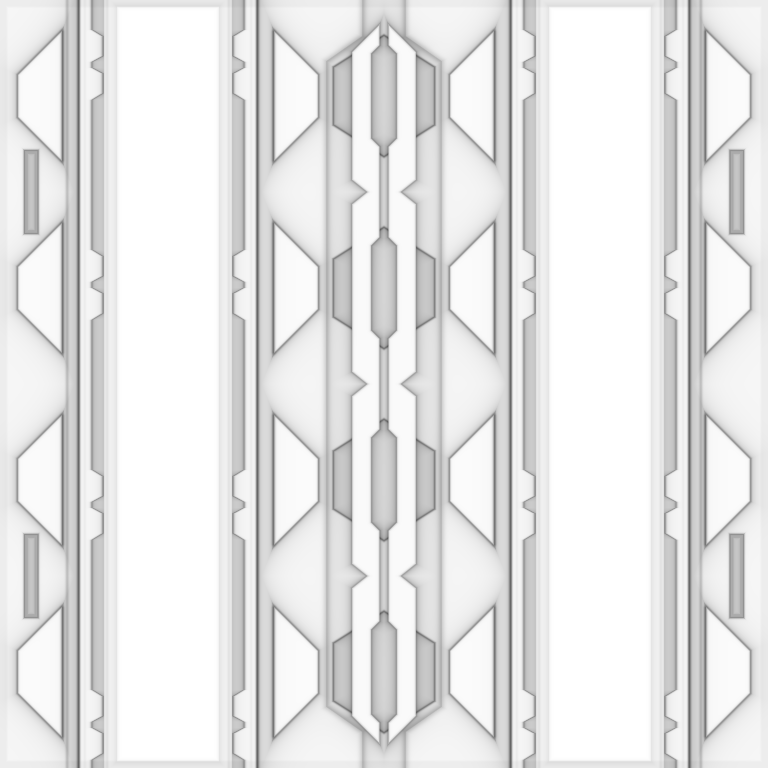
This texture map is drawn by a three.js fragment shader. Its source:

```glsl
varying vec2 vUv;

// Plate of the given tone over a base, with contact shadow outside and a thin bevel inside
float raised(float base, float d, float tone, float shade) {
  float away = max(d, 0.0);
  base *= 1.0 - shade * (0.65 * exp(-away * 2.6) + 0.35 * exp(-away * 0.7));
  tone *= 1.0 - 0.08 * exp(-6.0 * max(-d, 0.0));
  return mix(tone, base, smoothstep(-0.1, 0.1, d));
}

// Recess of the given tone, shaded along its inner walls
float sunk(float base, float d, float tone, float shade) {
  return raised(tone, -d, base, shade);
}

// Soft engraved line
float groove(float tone, float d, float width, float depth) {
  return tone * (1.0 - depth * exp(-d * d / (width * width)));
}

void main() {
  // The canvas is 96 units wide, mirrored about its centre line
  vec2 p = vUv * 96.0;
  float a = abs(p.x - 48.0);
  float b = abs(a - 27.0);               // distance from the axis of a white strip
  float v = abs(p.y - 48.0);
  float row = abs(mod(p.y, 24.0) - 12.0); // distance from the middle of a row

  // Panels
  float tone = 0.965 - 0.025 * exp(-abs(b - 11.3) * 0.7);
  if (a > 27.0) {
    tone = groove(tone, b - 12.6, 0.22, 0.17);
    tone = groove(tone, b - 11.9, 0.5, 0.04);
  }

  // Central channel with chamfered ends
  float channel = max(a - 7.2, (a - 2.8) * 0.57 + (v - 43.4) * 0.82);
  channel = min(channel, a - 2.7);
  tone = sunk(tone, channel, 0.945, 0.17);
  tone = groove(tone, channel, 0.45, 0.1);

  // Grey half hexagons beside the central plates
  float pocket = max(a - 6.35, (row - 5.1 + (a - 4.0) * 0.63) * 0.85);
  tone = sunk(tone, pocket, 0.87, 0.2);
  tone = groove(tone, pocket, 0.15, 0.3);

  // Central plates, notched between rows and split by a slot that widens in each row
  float slot = min(a - 0.55, max(a - 1.6, (a + row - 6.9) * 0.707));
  float notch = (a - 2.1 - (12.0 - row) * 1.25) * 0.62;
  float plate = max(max(a - 4.0, (a + v - 45.5) * 0.707), max(notch, -slot));
  tone = raised(tone, plate, 0.982, 0.3);
  tone = groove(tone, plate, 0.15, 0.12);

  // Trapezoids on both sides of each rail pair
  float trapezoid = max(abs(b - 16.0) - 2.75, (row + b - 21.4) * 0.707);
  tone = raised(tone, trapezoid, 0.985, 0.27);
  tone = groove(tone, trapezoid - 0.08, 0.16, 0.22);
  tone = groove(tone, length(vec2(b - 13.2, max(row - 8.0, 0.0))), 0.25, 0.2);

  // Slits in the outer panels
  vec2 slit = abs(vec2(a - 44.1, mod(p.y, 48.0) - 24.0)) - vec2(0.9, 5.25);
  float slitEdge = max(slit.x, slit.y);
  tone = sunk(tone, slitEdge, 0.84, 0.28);
  tone = groove(tone, slitEdge, 0.14, 0.15);
  tone = groove(tone, slitEdge + 0.4, 0.12, 0.08);

  // Recessed track and toothed rail
  tone = sunk(tone, b - 11.25, 0.9, 0.1);
  float t = abs(mod(p.y - 46.65, 27.5) - 13.75);
  float tooth = clamp(min((4.4 - t) / 0.85, (t - 0.35) / 0.75), 0.0, 1.0);
  float rail = max((9.55 - 1.4 * tooth - b) * 0.8, b - 11.1);
  tone = raised(tone, rail, 0.975, 0.22);
  tone = groove(tone, rail, 0.15, 0.2);
  tone = groove(tone, b - 11.2, 0.22, 0.3);
  tone = groove(tone, b - 10.4, 0.2, 0.04);

  // White strip and its pale border
  tone = raised(tone, b - 8.0, 0.965, 0.12);
  tone = groove(tone, b - 7.6, 0.2, 0.06);
  tone = raised(tone, max(b - 6.4, v - 47.2), 1.0, 0.08);

  // Faint frame around the canvas
  float rim = 48.0 - max(abs(p.x - 48.0), v);
  tone *= 1.0 - 0.035 * (1.0 - smoothstep(0.7, 1.1, rim));

  gl_FragColor = vec4(vec3(tone), 1.0);
}
```
